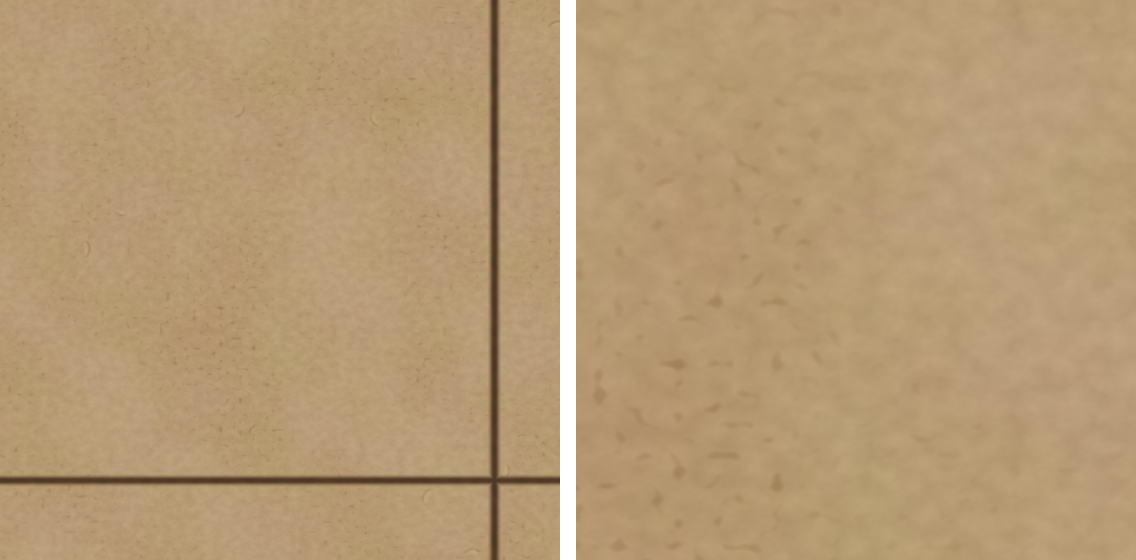
Left: the whole. Right: its middle third, enlarged.
A Shadertoy shader for this texture:

```glsl
vec2 hash2(vec2 p) {
    vec3 q = fract(p.xyx * vec3(0.1031, 0.1030, 0.0973));
    q += dot(q, q.yzx + 33.33);
    return fract((q.xx + q.yz) * q.zy);
}

float cornerSlope(vec2 cell, vec2 corner, vec2 f) {
    float angle = 6.2832 * hash2(cell + corner).x;
    return dot(vec2(cos(angle), sin(angle)), f - corner);
}

float gradientNoise(vec2 p) {
    vec2 cell = floor(p), f = fract(p);
    vec2 u = f * f * f * (f * (f * 6.0 - 15.0) + 10.0);
    float low = mix(cornerSlope(cell, vec2(0, 0), f), cornerSlope(cell, vec2(1, 0), f), u.x);
    float high = mix(cornerSlope(cell, vec2(0, 1), f), cornerSlope(cell, vec2(1, 1), f), u.x);
    return mix(low, high, u.y);
}

float fbm(vec2 p) {
    float sum = 0.0, amplitude = 1.0;
    for (int i = 0; i < 4; i++) {
        sum += amplitude * gradientNoise(p);
        p = mat2(1.6, 1.2, -1.2, 1.6) * p + 17.3;
        amplitude *= 0.55;
    }
    return sum;
}

// Short curved fibres, each with a dark side and a pale side
float fibres(vec2 uv) {
    float shade = 0.0;
    for (int i = 0; i < 12; i++) {
        vec2 seed = hash2(vec2(float(i) * 7.0 + 3.0, 41.0));
        vec2 p = uv - hash2(vec2(float(i) * 5.0 + 11.0, 9.0));
        float turn = 6.2832 * seed.x;
        p = mat2(cos(turn), sin(turn), -sin(turn), cos(turn)) * p;
        float offset = length(p) - mix(0.010, 0.022, seed.y);
        float arc = smoothstep(1.0, 0.5, abs(atan(p.y, p.x)));
        float dark = smoothstep(0.004, 0.0, abs(offset));
        float pale = smoothstep(0.006, 0.0, abs(offset + 0.005));
        shade += arc * (0.5 * pale - dark) * mix(0.4, 1.0, seed.y);
    }
    return shade;
}

void mainImage(out vec4 fragColor, in vec2 fragCoord) {
    vec2 uv = fragCoord / iResolution.xy;
    float pixel = 1.0 / min(iResolution.x, iResolution.y);

    // Broad ochre and pinkish clouds
    float cloud = fbm(uv * 4.5 + 2.7);
    float tint = fbm(uv * 7.0 + 31.0);
    vec3 stone = vec3(0.718, 0.607, 0.455);
    stone += vec3(-0.022, -0.030, -0.042) * cloud;
    stone += vec3(0.006, -0.006, 0.018) * tint;

    // Fine grain and small brown flecks
    float grain = fbm(uv * vec2(58.0, 72.0) + 5.0);
    float speck = gradientNoise(uv * vec2(85.0, 110.0) + 63.0);
    float patchiness = smoothstep(-0.5, 0.5, cloud);
    stone += vec3(0.032, 0.032, 0.031) * grain;
    stone -= vec3(0.060, 0.066, 0.070) * smoothstep(0.2, 0.6, speck) * patchiness;
    stone += vec3(0.065, 0.065, 0.060) * fibres(uv);

    // One grout joint each way per tile, with soft brown shoulders
    vec2 joint = abs(fract(uv - vec2(0.883, 0.142) + 0.5) - 0.5);
    vec2 shoulder = 1.0 - smoothstep(vec2(0.003), vec2(0.0115, 0.0105) + pixel, joint);
    vec2 core = 1.0 - smoothstep(vec2(0.001), vec2(0.006, 0.0055) + pixel, joint);
    float wear = 1.0 + 0.10 * gradientNoise(uv * 45.0);
    vec3 color = mix(stone, vec3(0.46, 0.36, 0.25) * wear, max(shoulder.x, shoulder.y));
    color = mix(color, vec3(0.31, 0.22, 0.145) * wear, max(core.x, core.y));

    fragColor = vec4(color, 1.0);
}
```
